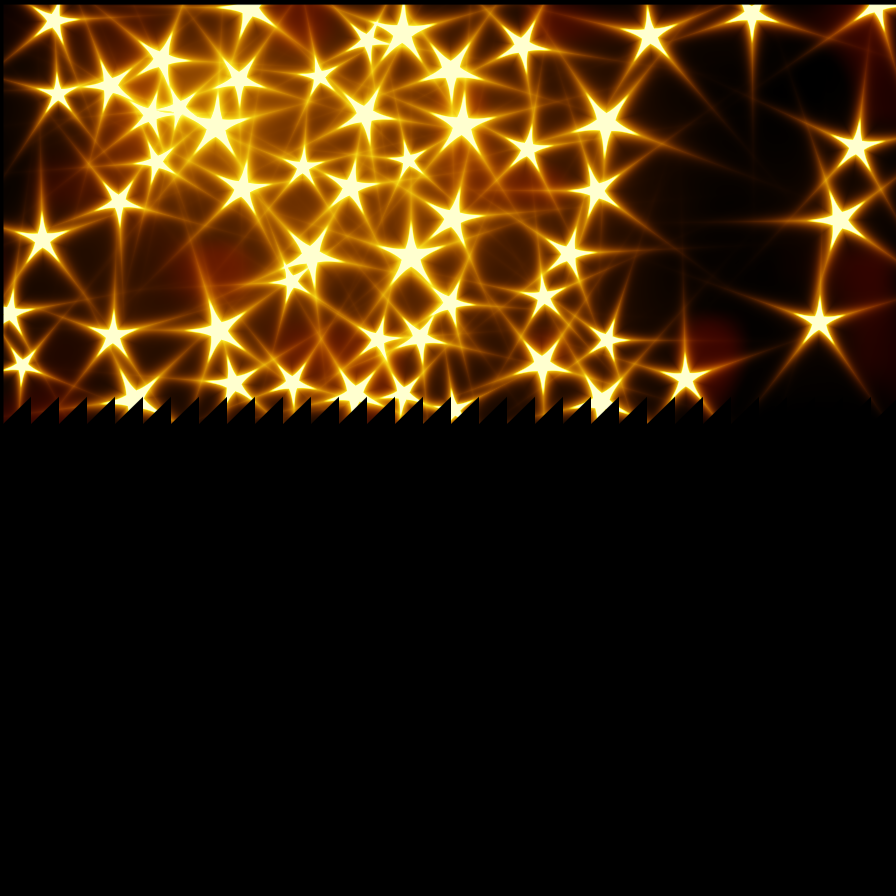
Reproduce this background procedurally as a Shadertoy shader.

```glsl
// Golden five-pointed stars with long light rays over a dark amber haze.
// Stars sit on jittered rows, crowded left of centre, plus one spiral cluster;
// summed light is toned to gold. A black sawtooth closes off the lower half.

float hash(vec2 p) {
    return fract(sin(dot(p, vec2(127.1, 311.7))) * 43758.5453);
}

float noise(vec2 p) {
    vec2 i = floor(p), f = fract(p);
    f = f * f * (3.0 - 2.0 * f);
    return mix(mix(hash(i), hash(i + vec2(1, 0)), f.x),
               mix(hash(i + vec2(0, 1)), hash(i + vec2(1, 1)), f.x), f.y);
}

// Soft elliptical spot of light
float spot(vec2 p, vec2 centre, vec2 radius) {
    vec2 d = (p - centre) / radius;
    return exp(-dot(d, d));
}

// Light of one star of the given core size, centred on the origin
float starLight(vec2 p, float size, float turn, float warmth, float px) {
    float r = length(p);
    float sector = 6.2831853 / 5.0;
    float a = abs(mod(atan(p.y, p.x) + turn, sector) - 0.5 * sector);
    vec2 q = r * vec2(cos(a), sin(a));   // x runs along the nearest spike

    // Concave body: half width shrinks exponentially towards the tip
    float k = q.y - 0.34 * size * exp(-2.2 * q.x / size);
    float tip = 1.0 - smoothstep(0.85, 1.3, q.x / size);
    float body = 6.0 * tip * (1.0 - smoothstep(-px, px, k));

    float spike = 4.0 * exp(-max(k, 0.0) / (0.16 * size) - q.x / (1.2 * size));
    float ray = 0.42 * exp(-q.y / 0.004 - q.x / 0.07);
    float halo = 0.28 * exp(-r / (1.4 * size));
    return body + spike + warmth * (ray + halo);
}

float starField(vec2 uv, float warmth, float px) {
    float light = 0.0;
    vec2 hub = vec2(0.2, 0.88);
    for (int row = 0; row < 6; row++) {
        for (int i = 0; i < 11; i++) {
            vec2 id = vec2(i, row);
            float u = (id.x + 0.1 + 0.8 * hash(id + 3.7)) / 11.0;
            // Bend even spacing so that stars gather left of centre
            vec2 pos = vec2(u + 0.05 * sin(6.2831853 * u) - 0.04 * sin(3.1415927 * u),
                            0.955 - 0.1 * id.y + 0.085 * (hash(id + 9.2) - 0.5));
            if (row == 5) {
                // Golden-angle spiral around the hub
                if (i > 6) break;
                float a = 2.4 * id.x + 1.0;
                pos = hub + 0.033 * sqrt(id.x) * vec2(cos(a), sin(a));
            } else {
                // Leave room for the spiral and thin out the right side
                if (distance(pos, hub) < 0.1) continue;
                if (hash(id + 41.3) < 0.5 * smoothstep(0.5, 0.75, pos.x)) continue;
            }
            float size = mix(0.019, 0.033, hash(id + 17.4));
            float turn = 1.2566 * hash(id + 25.8);
            light += starLight(uv - pos, size, turn, warmth, px);
        }
    }
    return light;
}

void mainImage(out vec4 fragColor, in vec2 fragCoord) {
    vec2 uv = fragCoord / iResolution.xy;
    float px = 1.0 / min(iResolution.x, iResolution.y);

    // Warm haze, strongest around the crowded upper left
    float cloud = noise(uv * 9.0) * 0.6 + noise(uv * 21.0) * 0.4;
    float crowd = spot(uv, vec2(0.37, 0.8), vec2(0.28, 0.2));
    float light = 0.3 * crowd * cloud + 0.04 * cloud;
    light += 0.4 * spot(uv, vec2(0.23, 0.88), vec2(0.09));
    light += starField(uv, mix(0.4, 1.1, crowd), px);
    light = min(max(light - 0.04, 0.0), 7.8);

    // Tone the light from brown through orange and yellow to cream
    vec3 gold = 1.0 - exp(-vec3(light,
                                0.33 * light + 0.08 * light * light,
                                0.0035 * light * light * light));
    float ember = smoothstep(0.62, 0.95, noise(uv * 11.0 + 4.3));
    vec3 col = gold + vec3(0.2, 0.01, 0.0) * ember * exp(-light);

    // Sawtooth lower edge: each tooth climbs right, then drops sheer
    float tooth = fract((uv.x - 0.0039) * 32.0);
    tooth *= 1.0 - smoothstep(1.0 - 32.0 * px, 1.0, tooth);
    float edge = 0.5273 + 0.0305 * tooth;
    float mask = smoothstep(-px, px, uv.y - edge);

    // Thin black margins at the left and top
    mask *= smoothstep(-px, px, uv.x - 0.0039);
    mask *= smoothstep(-px, px, 0.9948 - uv.y);

    fragColor = vec4(clamp(col, 0.0, 1.0) * mask, 1.0);
}
```
